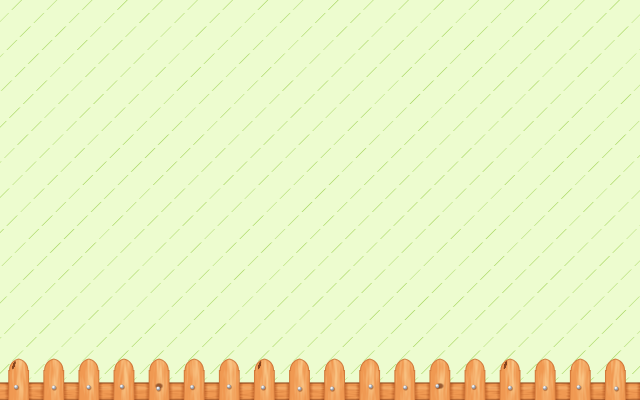
A WebGL 2 fragment shader for this background:

```glsl
#version 300 es
precision highp float;
// Pale green backdrop with dashed diagonals above a wooden picket fence.
uniform vec2 u_resolution;
out vec4 outColor;

// Lengths are in hundredths of the canvas height.
const float LINE_GAP = 8.79;
const float LINE_SHIFT = 2.13;
const float LINE_HALF = 0.085;
const float DASH_GAP = 3.375;
const float DASH_SHIFT = 3.04;
const float DASH_LENGTH = 2.6;
const float PICKET_GAP = 8.775;
const float PICKET_START = 4.67;
const float PICKET_HALF = 2.6;
const float SHOULDER = 7.5;
const vec2 ARCH = vec2(2.4, 2.85);
const float RAIL_TOP = 4.4;
const float BOLT_HEIGHT = 3.15;
const float BOLT_RADIUS = 0.48;

const vec3 PAPER = vec3(0.928, 0.99, 0.813);
const vec3 DASH = vec3(0.66, 0.84, 0.38);
const vec3 WOOD = vec3(0.94, 0.60, 0.32);
const vec3 WOOD_LIGHT = vec3(0.975, 0.76, 0.51);
const vec3 WOOD_DARK = vec3(0.77, 0.41, 0.18);
const vec3 WOOD_DEEP = vec3(0.45, 0.20, 0.07);
const vec3 STEEL = vec3(0.60, 0.64, 0.70);

float hash(vec2 p) {
  return fract(sin(dot(p, vec2(127.1, 311.7))) * 43758.5);
}

float cornerSlope(vec2 cell, vec2 offset) {
  float angle = 6.2832 * hash(cell);
  return dot(vec2(cos(angle), sin(angle)), offset);
}

float gradientNoise(vec2 p) {
  vec2 i = floor(p), f = fract(p);
  vec2 w = f * f * (3.0 - 2.0 * f);
  vec2 e = vec2(1.0, 0.0);
  float low = mix(cornerSlope(i, f), cornerSlope(i + e, f - e), w.x);
  float high = mix(cornerSlope(i + e.yx, f - e.yx), cornerSlope(i + 1.0, f - 1.0), w.x);
  return mix(low, high, w.y);
}

// Share of a pixel covered by a shape at signed distance d.
float cover(float d, float px) {
  return clamp(0.5 - d / px, 0.0, 1.0);
}

// Thin diagonal strokes of slightly uneven strength.
float dashes(vec2 p, float px) {
  vec2 cell = vec2((p.x - p.y - LINE_SHIFT) / LINE_GAP + 0.5, (p.y - DASH_SHIFT) / DASH_GAP);
  float across = (fract(cell.x) - 0.5) * LINE_GAP;
  float along = fract(cell.y) * DASH_GAP - 0.5 * DASH_LENGTH;
  float strength = mix(0.55, 0.95, hash(floor(cell)));
  float line = cover(abs(across) * 0.7071 - LINE_HALF, px);
  return strength * line * cover(abs(along) - 0.5 * DASH_LENGTH, px);
}

// Straight plank topped by a blunt pointed arch of two circles.
float picketDistance(vec2 q) {
  float plank = max(abs(q.x) - PICKET_HALF, q.y - SHOULDER);
  float radius = dot(ARCH, ARCH) / (2.0 * ARCH.x);
  vec2 a = vec2(abs(q.x) + radius - ARCH.x, max(q.y - SHOULDER, 0.0));
  return min(plank, length(a) - radius);
}

vec3 railColor(vec2 p, vec2 q) {
  float grain = gradientNoise(vec2(p.x * 0.35, p.y * 2.6));
  float shade = smoothstep(PICKET_HALF - 0.1, PICKET_HALF + 1.1, abs(q.x));
  vec3 c = mix(WOOD_DARK, WOOD, clamp(0.1 + 0.85 * shade + 0.5 * grain, 0.0, 1.0));
  c = mix(c, WOOD_LIGHT, 0.4 * shade * smoothstep(0.8, 0.0, abs(p.y - 3.0)));
  c = mix(c, WOOD_DEEP, 0.65 * smoothstep(RAIL_TOP - 0.55, RAIL_TOP - 0.1, p.y));
  return mix(c, WOOD_DEEP, 0.5 * smoothstep(0.5, 0.0, p.y));
}

vec3 picketColor(vec2 q, float id, float d, float px) {
  float u = q.x / PICKET_HALF;
  float grain = gradientNoise(vec2(q.x * 1.8 + id * 17.3, q.y * 0.25 + id * 5.7));
  float glow = exp(-5.0 * (u - 0.15) * (u - 0.15));
  vec3 c = mix(WOOD, WOOD_LIGHT, clamp(0.85 * glow + 0.9 * grain - 0.1, 0.0, 1.0));
  c = mix(c, WOOD_DARK, 0.85 * smoothstep(-0.45, 0.0, d));
  c = mix(c, WOOD, 0.4 * smoothstep(4.0, 0.0, q.y));
  // Cracks and knots mark a few of the planks.
  float crack = length(vec2((q.x + 1.1 - 0.3 * (q.y - 9.0)) * 3.2, q.y - 8.7)) - 1.0;
  c = mix(c, WOOD_DEEP, 0.85 * cover(crack, px) * (1.0 - step(0.5, mod(id, 7.0))));
  float knot = length((q - vec2(0.0, 3.5)) * vec2(1.0, 1.3));
  c = mix(c, WOOD_DEEP, 0.7 * smoothstep(1.2, 0.5, knot) * step(abs(mod(id, 8.0) - 4.0), 0.5));
  // Steel bolt with a soft shadow and a bright spot.
  vec2 jitter = vec2(hash(vec2(id, 3.0)), hash(vec2(id, 8.0))) - 0.5;
  vec2 b = q - vec2(-0.25, BOLT_HEIGHT) - jitter * vec2(1.0, 0.7);
  c = mix(c, WOOD_DEEP, 0.5 * smoothstep(0.8, 0.35, length(b - vec2(0.15, -0.2))));
  vec3 steel = mix(STEEL, vec3(0.95), smoothstep(0.5, 0.1, length(b - vec2(-0.12, 0.15))));
  return mix(c, steel, cover(length(b) - BOLT_RADIUS, px));
}

void main() {
  float px = 100.0 / u_resolution.y;
  vec2 p = gl_FragCoord.xy * px;
  float id = floor((p.x - PICKET_START) / PICKET_GAP + 0.5);
  vec2 q = vec2(p.x - PICKET_START - id * PICKET_GAP, p.y);

  vec3 color = mix(PAPER, DASH, dashes(p, px));
  color = mix(color, railColor(p, q), cover(p.y - RAIL_TOP, px));
  float d = picketDistance(q);
  color = mix(color, picketColor(q, id, d, px), cover(d, px));
  outColor = vec4(color, 1.0);
}
```
